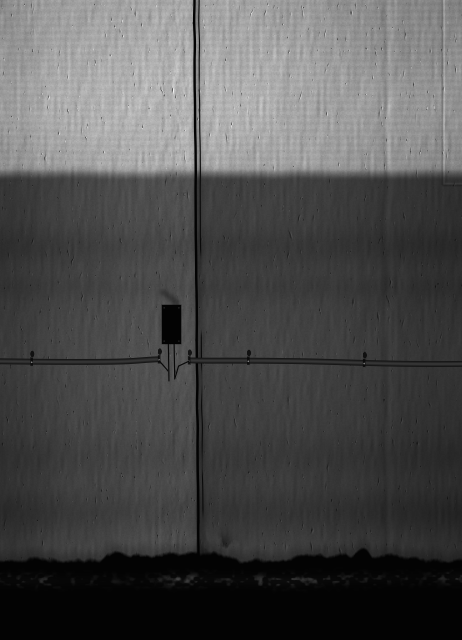
This texture is drawn by a Shadertoy shader. Its source:

```glsl
// Half-shaded painted wall with a seam, a junction box, a conduit and dark soil below.
// Lengths are fractions of the canvas height; y runs downward from the top.

float hash(vec2 p) {
  vec3 q = fract(vec3(p.xyx) * 0.1031);
  q += dot(q, q.yzx + 33.33);
  return fract((q.x + q.y) * q.z);
}

float noise(vec2 p) {
  vec2 i = floor(p), f = fract(p);
  f = f * f * (3.0 - 2.0 * f);
  return mix(mix(hash(i), hash(i + vec2(1, 0)), f.x),
             mix(hash(i + vec2(0, 1)), hash(i + 1.0), f.x), f.y);
}

float fbm(vec2 p) {
  float sum = 0.0, amp = 0.5;
  for (int i = 0; i < 4; i++, amp *= 0.5) {
    sum += amp * noise(p);
    p = p * 2.03 + 7.1;
  }
  return sum;
}

float bell(float x, float width) { return exp(-x * x / (width * width)); }

float fill(float d) { return clamp(0.5 - d * iResolution.y, 0.0, 1.0); }

float boxDist(vec2 p, vec2 halfSize) {
  vec2 d = abs(p) - halfSize;
  return length(max(d, 0.0)) + min(max(d.x, d.y), 0.0);
}

float segment(vec2 p, vec2 a, vec2 b) {
  vec2 ab = b - a;
  return length(p - a - ab * clamp(dot(p - a, ab) / dot(ab, ab), 0.0, 1.0));
}

// Vertical brush strokes, rougher beside the seam, and a crease
float paintHeight(vec2 p) {
  float crease = bell(p.x - 0.601 - 0.006 * noise(vec2(3, p.y * 14.0)), 0.006);
  return noise(p * vec2(190, 36)) * 0.4
    + fbm(p * vec2(75, 34)) * (0.6 + 0.9 * bell(p.x - 0.28, 0.02))
    + crease * (0.4 + 0.5 * noise(p * vec2(60, 25)))
    + 0.9 * bell(length((p - vec2(0.62, 0.443)) * vec2(1, 0.4)), 0.011);
}

// Chipped paint: dark cuts minus their lit rims
float chips(vec2 p) {
  float sum = 0.0;
  for (float k = 0.0; k < 3.0; k++) {
    vec2 grid = p * vec2(50.0 + 21.0 * k, 31.0 + 13.0 * k) + 19.0 * k;
    vec2 cell = floor(grid);
    vec2 d = fract(grid) - 0.3 - 0.4 * vec2(hash(cell), hash(cell + 41.0));
    d.x += d.y * (hash(cell + 9.0) - 0.5) + 0.12 * (noise(grid * 6.0) - 0.5);
    vec2 size = vec2(0.045, 0.04 + 0.17 * hash(cell + 5.0));
    float cut = 0.55 * bell(length(d / size), 1.0);
    float rim = 0.3 * bell(length((d - vec2(0.08, 0.03)) / size), 1.0);
    sum += step(0.76, hash(cell + 73.0)) * hash(cell + 17.0) * (cut - rim);
  }
  return min(sum, 0.6);
}

float wall(vec2 p) {
  // Sunlit upper part with fine ripples
  float sun = 0.585 + 0.06 * bell(p.y - 0.16, 0.11) + 0.06 * bell(p.x - 0.27, 0.17)
    - 0.08 * smoothstep(0.4, 0.74, p.x) - 0.05 * smoothstep(0.1, 0.0, p.x)
    + 0.013 * sin(p.y * 570.0 + 2.0 * noise(p * 5.0));
  // Shaded lower part with broad dim bands
  float shade = 0.254 - 0.03 * bell(p.y - 0.385, 0.028) - 0.018 * bell(p.y - 0.45, 0.018)
    - 0.028 * bell(p.y - 0.715, 0.035) - 0.045 * bell(p.y - 0.8, 0.035)
    + 0.015 * bell(p.y - 0.55, 0.07)
    + (p.x < 0.307 ? 0.055 * bell(p.x - 0.27, 0.12) : -0.005)
    - 0.065 * smoothstep(0.42, 0.74, p.x) - 0.045 * smoothstep(0.12, 0.0, p.x);
  float tone = mix(sun, shade, smoothstep(0.26, 0.284, p.y + 0.003 * noise(p * 30.0)));
  // Surface relief and grain
  vec2 e = vec2(0.0014, 0.0009);
  tone *= 1.0 + 0.35 * (paintHeight(p - e) - paintHeight(p + e))
    + 0.08 * (fbm(p * vec2(25, 12)) - 0.47) + 0.05 * (hash(floor(p * 512.0)) - 0.5);
  // Patch outline at the upper right
  float patchEdge = boxDist(p - vec2(0.794, 0.087), vec2(0.1, 0.2));
  return tone * (1.0 - chips(p))
    * (1.0 + 0.2 * bell(patchEdge, 0.0015) - 0.2 * bell(patchEdge - 0.003, 0.0015));
}

void mainImage(out vec4 fragColor, in vec2 fragCoord) {
  vec2 p = vec2(fragCoord.x, iResolution.y - fragCoord.y) / iResolution.y;
  float tone = wall(p);

  // Seam: black gap, pale lip and thin second crack
  float s = p.x - 0.303 - 0.0075 * p.y - 0.001 * noise(vec2(1, p.y * 30.0));
  tone *= 1.0 - 0.2 * bell(s - 0.004, 0.008);
  tone = mix(tone, 0.01, fill(abs(s) - 0.0019));
  tone = mix(tone, 0.04, fill(abs(s - 0.0072) - 0.0009)
    * smoothstep(0.1, 0.5, noise(vec2(8, p.y * 22.0))));

  // Conduit, interrupted under the box
  float v = p.y - 0.5645 - 0.001 * sin(p.x * 13.0) - 0.004 * smoothstep(0.45, 0.72, p.x)
    + 0.003 * bell(p.x - 0.25, 0.04);
  float gap = 0.0235 - abs(p.x - 0.272);
  tone = mix(tone, 0.06 + 0.15 * bell(v, 0.003), fill(max(abs(v) - 0.0046, gap)));

  // Clamps with bright screws
  float clampX[5] = float[](0.0495, 0.2487, 0.2956, 0.388, 0.569);
  for (int i = 0; i < 5; i++) {
    vec2 c = vec2(p.x - clampX[i], v);
    float bracket = min(boxDist(c, vec2(0.002, 0.0065)),
      length((c + vec2(-0.001, 0.012)) * vec2(1.6, 1)) - 0.005);
    tone = mix(tone, 0.035, 0.85 * fill(bracket));
    tone = mix(tone, 0.5, fill(length(c - vec2(0, 0.001)) - 0.0012));
  }

  // Wires hanging from the box
  vec2 bend = vec2(0.273, 0.592), turn = vec2(0.279, 0.572);
  float wire = min(segment(p, vec2(0.263, 0.535), vec2(0.264, 0.595)),
                   segment(p, vec2(0.272, 0.535), bend));
  wire = min(wire, min(segment(p, bend, turn), segment(p, turn, vec2(0.296, 0.564))));
  wire = min(wire, segment(p, vec2(0.249, 0.564), vec2(0.263, 0.58)));
  tone = mix(tone, 0.03, fill(wire - 0.0009));

  // Junction box with a smudge above and corner screws
  vec2 b = p - vec2(0.268, 0.507);
  tone *= 1.0 - 0.3 * bell(segment(b, vec2(-0.012, -0.05), vec2(0.008, -0.034)), 0.006);
  tone = mix(tone, 0.012, fill(boxDist(b, vec2(0.0153, 0.0308))));
  tone += 0.15 * fill(length(abs(b) - vec2(0.0115, 0.026)) - 0.001);

  // Soil line with low mounds
  float rough = fbm(p * vec2(60, 30)) - 0.47;
  float soilY = 0.877 + 0.016 * rough - 0.01 * bell(p.x - 0.567, 0.012)
    - 0.012 * smoothstep(0.155, 0.17, p.x) * smoothstep(0.38, 0.32, p.x)
    - 0.007 * smoothstep(0.44, 0.47, p.x) * smoothstep(0.7, 0.6, p.x);
  tone *= 1.0 - 0.7 * bell(length(p - vec2(0.34, 0.857)), 0.022) * smoothstep(-0.08, 0.08, rough);
  tone *= 1.0 - 0.25 * smoothstep(0.025, 0.0, soilY - p.y);
  tone = mix(tone, 0.012, smoothstep(-0.004, 0.003, p.y - soilY));

  // Rubble strip
  float stones = smoothstep(0.5, 0.9, noise(p * vec2(140, 220)) * 0.6 + 0.5 * fbm(p * 90.0));
  tone += bell(p.y - 0.9 - 0.008 * noise(vec2(p.x * 9.0, 2)), 0.009)
    * (0.025 + 0.2 * stones) * (0.3 + noise(vec2(p.x * 18.0, 5)));

  fragColor = vec4(vec3(clamp(tone, 0.0, 1.0)), 1.0);
}
```
